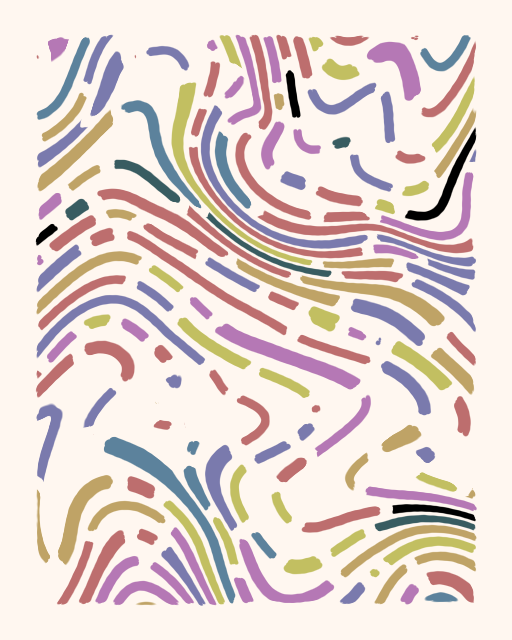
Give the GLSL for this pattern, as a Shadertoy shader.

```glsl
const vec2  MARGIN = vec2(0.066, 0.064);  // blank border, in canvas widths
const float ROW_PITCH = 0.062;            // spacing of stroke rows before bending
const float ROW_TILT = 0.45;              // base direction of the rows
const float FLOW_SCALE = 2.3;             // swirls per canvas width
const float FLOW_STEP = 0.034;
const int   FLOW_STEPS = 6;
const vec2  FLOW_SEED = vec2(7.3, 2.6);
const vec2  CELL_LENGTH = vec2(0.10, 0.40);   // each cell holds two strokes
const vec2  BRUSH_RADIUS = vec2(0.0082, 0.0185);
const float MAX_ROW_FILL = 0.34;          // brush radius limit, in row pitches
const float END_GAP = 0.006;
const float RAGGEDNESS = 0.006;           // uneven bristle ends
const float EDGE_WOBBLE = 0.0009;

const vec3 CREAM  = vec3(1.00, 0.97, 0.94);
const vec3 ROSE   = vec3(0.74, 0.43, 0.43);
const vec3 OLIVE  = vec3(0.76, 0.75, 0.38);
const vec3 TAN    = vec3(0.75, 0.64, 0.40);
const vec3 ORCHID = vec3(0.71, 0.47, 0.71);
const vec3 IRIS   = vec3(0.48, 0.48, 0.68);
const vec3 TEAL   = vec3(0.22, 0.36, 0.38);
const vec3 STEEL  = vec3(0.36, 0.51, 0.61);
const vec3 BLACK  = vec3(0.0);

float hash(vec2 p) {
    vec3 h = fract(vec3(p.xyx) * vec3(0.1031, 0.1030, 0.0973));
    h += dot(h, h.yzx + 33.33);
    return fract((h.x + h.y) * h.z);
}

vec2 lattice(vec2 cell) {
    float angle = 6.2832 * hash(cell + 50.0);
    return vec2(cos(angle), sin(angle));
}

// Gradient noise: value in x, derivatives in yz
vec3 noise(vec2 p) {
    vec2 i = floor(p), f = p - i;
    vec2 u = f * f * f * (f * (f * 6.0 - 15.0) + 10.0);
    vec2 du = 30.0 * f * f * (f * (f - 2.0) + 1.0);
    vec2 ga = lattice(i), gb = lattice(i + vec2(1, 0));
    vec2 gc = lattice(i + vec2(0, 1)), gd = lattice(i + 1.0);
    float a = dot(ga, f), b = dot(gb, f - vec2(1, 0));
    float c = dot(gc, f - vec2(0, 1)), d = dot(gd, f - 1.0);
    float k = a - b - c + d;
    vec2 slope = mix(mix(ga, gb, u.x), mix(gc, gd, u.x), u.y);
    return vec3(mix(mix(a, b, u.x), mix(c, d, u.x), u.y),
                slope + du * (u.yx * k + vec2(b, c) - a));
}

// Area-preserving bend: drift along the contours of the noise
vec2 bend(vec2 p) {
    for (int i = 0; i < FLOW_STEPS; i++) {
        vec2 slope = noise(p * FLOW_SCALE + FLOW_SEED).yz;
        p += FLOW_STEP * vec2(slope.y, -slope.x);
    }
    float c = cos(ROW_TILT), s = sin(ROW_TILT);
    return mat2(c, s, -s, c) * p + 10.0;
}

vec3 inkColor(float pick) {
    if (pick < 0.305) return ROSE;
    if (pick < 0.455) return OLIVE;
    if (pick < 0.600) return TAN;
    if (pick < 0.745) return ORCHID;
    if (pick < 0.890) return IRIS;
    if (pick < 0.945) return TEAL;
    return pick < 0.985 ? STEEL : BLACK;
}

void mainImage(out vec4 fragColor, in vec2 fragCoord) {
    float pixel = 1.0 / iResolution.x;
    vec2 p = fragCoord * pixel;
    vec2 center = 0.5 * iResolution.xy * pixel;

    // Bent coordinates and their slopes across the canvas
    const float EPS = 0.002;
    vec2 q = bend(p);
    vec2 qx = (bend(p + vec2(EPS, 0)) - q) / EPS;
    vec2 qy = (bend(p + vec2(0, EPS)) - q) / EPS;
    vec2 alongSlope = vec2(qx.x, qy.x), rowSlope = vec2(qx.y, qy.y);
    float density = max(length(rowSlope), 0.05);
    vec2 normal = rowSlope / density, tangent = vec2(normal.y, -normal.x);

    // Nearest point on the row's centre line
    float row = floor(q.y / ROW_PITCH);
    float rowCenter = row + 0.5 + 0.16 * (hash(vec2(row, 3.0)) - 0.5);
    float across = (q.y - rowCenter * ROW_PITCH) / density;
    float foot = q.x - across * dot(normal, alongSlope);

    // Split the row into cells, and each cell into two strokes
    float cellLength = mix(CELL_LENGTH.x, CELL_LENGTH.y, hash(vec2(row, 11.0)));
    float x = foot / cellLength + hash(vec2(row, 23.0));
    float cell = floor(x);
    float cut = mix(0.15, 0.85, hash(vec2(cell, row)));
    float second = step(cut, x - cell);
    vec2 ends = cell + mix(vec2(0.0, cut), vec2(cut, 1.0), second);
    vec2 id = vec2(cell * 2.0 + second, row);
    float stretch = cellLength / max(abs(dot(alongSlope, tangent)), 0.05);
    vec2 inside = vec2(x - ends.x, ends.y - x) * stretch;

    // Brush size, and the distance past the border
    float radius = mix(BRUSH_RADIUS.x, BRUSH_RADIUS.y, pow(hash(id + 71.0), 3.0));
    radius = min(radius, MAX_ROW_FILL * ROW_PITCH / density);
    vec2 border = abs(p - center) - center + MARGIN;
    float wall = max(border.x, border.y) + radius;

    // Three bristles with uneven ends make one stroke
    float d = 1.0;
    for (float k = -1.0; k <= 1.0; k++) {
        vec2 ragged = RAGGEDNESS * vec2(hash(id + 5.0 * k + 131.0), hash(id + 5.0 * k + 197.0));
        vec2 past = radius + END_GAP + ragged - inside;
        float excess = max(max(past.x, past.y), wall + ragged.x);
        vec2 offset = vec2(across - 0.45 * k * radius, max(excess, 0.0));
        d = min(d, length(offset) - 0.55 * radius);
    }
    d += EDGE_WOBBLE * noise(p * 80.0).x;

    float ink = 1.0 - smoothstep(-0.75 * pixel, 0.75 * pixel, d);
    fragColor = vec4(mix(CREAM, inkColor(hash(id + 311.0)), ink), 1.0);
}
```
